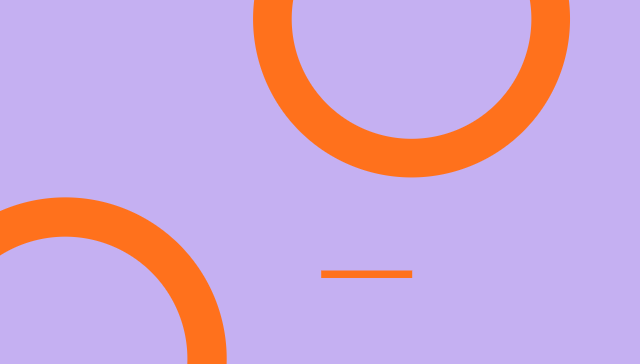
A WebGL 2 fragment shader for this background:

```glsl
#version 300 es
precision highp float;

uniform vec2 u_resolution;
out vec4 fragColor;

float ringDistance(vec2 p, vec2 center, float radius, float halfWidth) {
    return abs(length(p - center) - radius) - halfWidth;
}

float boxDistance(vec2 p, vec2 center, vec2 halfSize) {
    vec2 d = abs(p - center) - halfSize;
    return length(max(d, 0.0)) + min(max(d.x, d.y), 0.0);
}

void main() {
    // Canvas height is one unit
    vec2 p = gl_FragCoord.xy / u_resolution.y;
    float pixel = 1.0 / u_resolution.y;

    // Two cropped rings and a short bar
    float upperRing = ringDistance(p, vec2(1.1306, 0.9479), 0.3823, 0.0531);
    float lowerRing = ringDistance(p, vec2(0.1792, 0.0142), 0.3896, 0.0540);
    float bar = boxDistance(p, vec2(1.0074, 0.2466), vec2(0.1250, 0.0103));
    float shapes = min(min(upperRing, lowerRing), bar);

    // Flat colours with a one-pixel soft edge
    vec3 lavender = vec3(0.772, 0.690, 0.949);
    vec3 orange = vec3(1.0, 0.445, 0.11);
    float coverage = clamp(0.5 - shapes / pixel, 0.0, 1.0);
    fragColor = vec4(mix(lavender, orange, coverage), 1.0);
}
```
